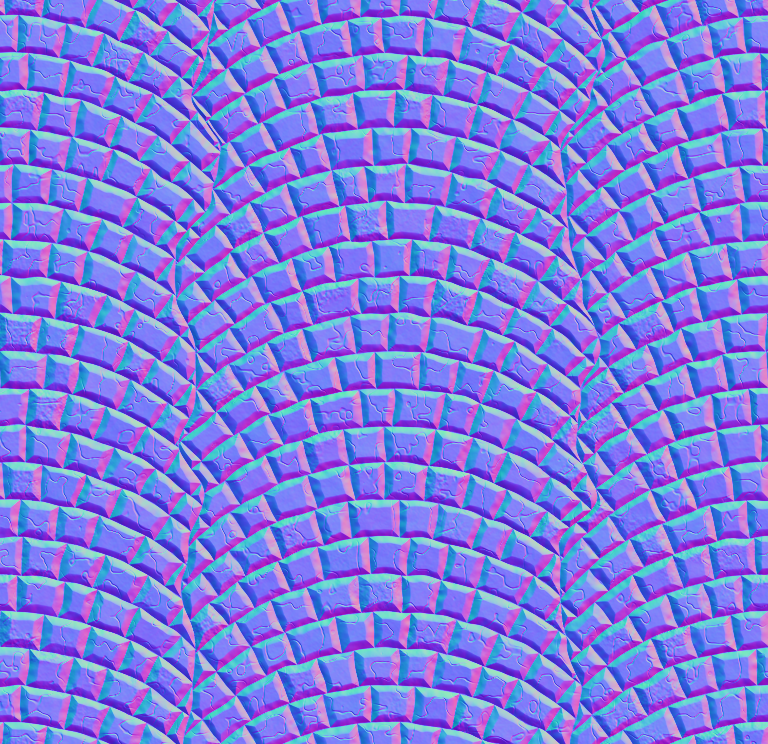
This texture map is drawn by a Shadertoy shader. Its source:

```glsl
// Tangent-space normal map of worn cobblestones laid in repeating fan arches.

const float ARCHES = 2.0;         // arches across the canvas
const float ROWS = 20.0;          // courses down the canvas
const float RADIUS = 0.73;        // arc radius, in arch widths
const float STONE_LENGTH = 0.105; // stone length along the arc
const float BEVEL = 0.0195;       // width of the sloping stone edge
const vec2 ARCH_ORIGIN = vec2(0.015, 0.57); // arch centre, course phase

float hash(vec2 p) {
    vec3 q = fract(vec3(p.xyx) * 0.1031);
    q += dot(q, q.yzx + 33.33);
    return fract((q.x + q.y) * q.z);
}

float noise(vec2 p) {
    vec2 cell = floor(p);
    vec2 f = fract(p);
    f = f * f * (3.0 - 2.0 * f);
    float low = mix(hash(cell), hash(cell + vec2(1.0, 0.0)), f.x);
    float high = mix(hash(cell + vec2(0.0, 1.0)), hash(cell + 1.0), f.x);
    return mix(low, high, f.y);
}

// Irregular position of joint k in one course
float jointAt(float k, vec2 courseSeed) {
    return k + 0.3 * (hash(courseSeed + vec2(k * 7.0, k * 3.0 + 50.0)) - 0.5);
}

// Thin meandering fissures, 1 on the line and 0 away from it
float cracks(vec2 p, float width) {
    float n = 0.72 * noise(p) + 0.28 * noise(p * 2.7 + 9.0);
    return 1.0 - smoothstep(0.0, width, abs(n - 0.5));
}

// Rises from the groove with a nearly constant slope, then rounds off
float bevelProfile(float t) {
    return 1.0 - pow(1.0 - clamp(t, 0.0, 1.0), 1.35);
}

// Stone relief: p is in arch widths, pitch is the height of one course
float reliefHeight(vec2 p, float pitch) {
    // Uneven hand-cut outlines
    vec2 w = p + 0.009 * (vec2(noise(p * 19.0 + 40.0), noise(p * 19.0 + 80.0)) - 0.5);

    // Arch on either side of a wandering seam
    float q = w.x - ARCH_ORIGIN.x + 0.5;
    float seam = floor(q + 0.5);
    float wander = noise(vec2(w.y / pitch * 0.75, mod(seam, ARCHES) * 17.0 + 5.0));
    float seamOffset = q - seam - 0.12 * (wander - 0.5);
    float arch = seamOffset < 0.0 ? seam - 1.0 : seam;

    // Course made from the same arc shifted vertically
    float x = q - arch - 0.5;
    float rise = sqrt(RADIUS * RADIUS - x * x);
    float v = (w.y + RADIUS - rise) / pitch - ARCH_ORIGIN.y;
    float course = floor(v);
    float across = v - course;
    vec2 courseSeed = vec2(mod(course, ROWS) * 5.0 + 3.0, mod(arch, ARCHES) * 31.0 + 7.0);

    // Stones split by joints that point to the centre of the arc
    float centreY = (course + ARCH_ORIGIN.y + 0.5) * pitch - RADIUS;
    float along = atan(x, w.y - centreY) * RADIUS / STONE_LENGTH + hash(courseSeed);
    float nearest = floor(along + 0.5);
    float stone = along < jointAt(nearest, courseSeed) ? nearest - 1.0 : nearest;
    float left = along - jointAt(stone, courseSeed);
    float right = jointAt(stone + 1.0, courseSeed) - along;
    vec2 stoneSeed = courseSeed + vec2(stone * 11.0 + 200.0, stone * 13.0 + 90.0);

    // Distance to the closest edge, with chipped borders
    float bedEdge = min(across, 1.0 - across) * pitch * rise / RADIUS;
    float sideEdge = min(left, right) * STONE_LENGTH * 0.87;
    float edge = min(min(bedEdge, sideEdge), abs(seamOffset) * 0.9);
    edge += 0.004 * (noise(p * 62.0) - 0.5);
    float bevelWidth = BEVEL * mix(0.82, 1.18, hash(stoneSeed));
    float t = edge / bevelWidth;
    float top = clamp(t, 0.0, 1.0);

    // Slight tilt of each stone
    vec2 tilt = vec2(hash(stoneSeed + 21.0), hash(stoneSeed + 43.0)) - 0.5;
    vec2 local = vec2((left - right) * 0.5 * STONE_LENGTH, (across - 0.5) * pitch);
    float height = bevelProfile(t) * bevelWidth * 1.05 + top * dot(local, tilt * 0.16);

    // Fissures, and grain that is coarse on a few stones only
    float roughness = smoothstep(0.6, 0.95, hash(stoneSeed + 65.0));
    float patches = smoothstep(0.3, 0.65, noise(p * 16.0 + 120.0));
    float grain = noise(p * 135.0) + 0.5 * noise(p * 230.0 + 30.0);
    height += grain * mix(0.00035, 0.0024, roughness * patches);
    height += 0.0012 * noise(p * 45.0 + 60.0);
    height -= 0.0025 * top * cracks(p * 21.0 + stoneSeed, 0.035);
    return height;
}

// Surface normal from central differences
vec3 reliefNormal(vec2 p, float pitch, float stepSize) {
    vec2 dx = vec2(stepSize, 0.0);
    vec2 dy = vec2(0.0, stepSize);
    vec2 slope = vec2(
        reliefHeight(p + dx, pitch) - reliefHeight(p - dx, pitch),
        reliefHeight(p + dy, pitch) - reliefHeight(p - dy, pitch)) / (2.0 * stepSize);
    return normalize(vec3(-clamp(slope, -2.2, 2.2), 1.0));
}

void mainImage(out vec4 fragColor, in vec2 fragCoord) {
    vec2 p = fragCoord / iResolution.x * ARCHES;
    float pitch = ARCHES * iResolution.y / iResolution.x / ROWS;
    float stepSize = max(0.0018, 0.5 * ARCHES / iResolution.x);
    vec3 normal = reliefNormal(p, pitch, stepSize);
    fragColor = vec4(normal * 0.5 + vec3(0.49, 0.49, 0.48), 1.0);
}
```
